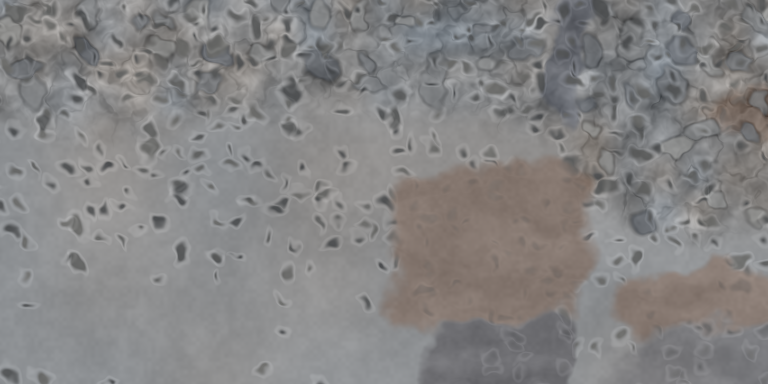
Write a Shadertoy shader that draws this texture.

```glsl
// Weathered concrete wall: smooth grey plaster breaks into a coarse, pebbly crust
// above and to the right, with exposed brown brick and dark mortar below.
// Noise-warped masks lay out the zones; jittered cells scatter pits and pebbles.

float hash(vec2 p) {
    vec3 q = fract(vec3(p.xyx) * vec3(0.1031, 0.103, 0.0973));
    q += dot(q, q.yzx + 33.33);
    return fract((q.x + q.y) * q.z);
}

float noise(vec2 p) {
    vec2 i = floor(p), f = fract(p);
    f = f * f * (3.0 - 2.0 * f);
    return mix(mix(hash(i), hash(i + vec2(1, 0)), f.x),
               mix(hash(i + vec2(0, 1)), hash(i + vec2(1, 1)), f.x), f.y);
}

float fbm(vec2 p) {
    float sum = 0.0, amp = 0.5;
    for (int i = 0; i < 4; i++) {
        sum += amp * noise(p);
        p = mat2(1.6, 1.2, -1.2, 1.6) * p + 7.3;
        amp *= 0.5;
    }
    return sum / 0.9375;
}

// 0 on smooth plaster, 1 on the broken crust
float roughness(vec2 p) {
    float wobble = 0.16 * (noise(p * 5.0) - 0.5);
    float top = smoothstep(0.62, 0.78, p.y + wobble);
    float right = smoothstep(1.46, 1.6, p.x + wobble) * smoothstep(0.3, 0.42, p.y + wobble);
    return max(top, right);
}

// Soft-edged rounded rectangle
float patchMask(vec2 p, vec2 center, vec2 halfSize, float soft) {
    vec2 q = abs(p - center) - halfSize + 0.06;
    float d = length(max(q, 0.0)) + min(max(q.x, q.y), 0.0) - 0.06;
    return smoothstep(soft, -soft, d);
}

// Scattered tilted ellipses: x = distance in canvas units, y = random tone
vec2 scatter(vec2 p, float cells, float smoothChance, float roughChance, float size) {
    vec2 best = vec2(1.0, 0.5);
    vec2 home = floor(p * cells);
    for (int y = -1; y <= 1; y++)
    for (int x = -1; x <= 1; x++) {
        vec2 id = home + vec2(x, y);
        vec2 center = (id + 0.15 + 0.7 * vec2(hash(id + 11.0), hash(id + 23.0))) / cells;
        float chance = mix(smoothChance, roughChance, roughness(center));
        if (hash(id + cells) > chance) continue;
        float tilt = -0.6 + 2.2 * (hash(id + 37.0) - 0.5);
        vec2 q = mat2(cos(tilt), -sin(tilt), sin(tilt), cos(tilt)) * (p - center);
        q.y *= 1.2 + 0.9 * hash(id + 41.0);
        float d = length(q) - size * mix(0.45, 1.0, hash(id + 53.0));
        if (d < best.x) best = vec2(d, hash(id + 67.0));
    }
    return best;
}

void mainImage(out vec4 fragColor, in vec2 fragCoord) {
    vec2 p = fragCoord / iResolution.y;
    p.x += 1.0 - 0.5 * iResolution.x / iResolution.y;
    vec2 fineWarp = vec2(noise(p * 42.0), noise(p * 42.0 + 19.0)) - 0.5;
    vec2 broadWarp = vec2(fbm(p * 9.0), fbm(p * 9.0 + 31.0)) - 0.5;
    vec2 w = p + 0.022 * fineWarp;
    vec2 b = p + 0.13 * broadWarp + 0.008 * fineWarp;
    float rough = roughness(p);

    // Plaster with broad cloudy mottling and warm and cool drifts
    float cloud = fbm(p * 5.0 + 3.0) - 0.5;
    vec3 color = vec3(0.568, 0.57, 0.573) + 0.1 * cloud;
    color += vec3(0.022, 0.0, -0.02) * (noise(p * 3.5 + 8.0) - 0.5);

    // Brick faces and the dark mortar beneath them
    float brick = patchMask(b, vec2(1.26, 0.36), vec2(0.26, 0.2), 0.025);
    brick = max(brick, patchMask(b, vec2(1.86, 0.22), vec2(0.24, 0.08), 0.02));
    brick = max(brick, 0.8 * patchMask(b, vec2(1.98, 0.69), vec2(0.13, 0.06), 0.02));
    float mortar = patchMask(b, vec2(1.31, 0.05), vec2(0.19, 0.12), 0.015);
    mortar = max(mortar, 0.75 * patchMask(b, vec2(1.86, 0.03), vec2(0.25, 0.11), 0.03));
    float streak = fbm(b * vec2(6.0, 18.0)) - 0.5;
    vec3 brickColor = vec3(0.525, 0.463, 0.428) + 0.1 * streak;
    color = mix(color, brickColor, 0.88 * brick);
    color = mix(color, vec3(0.435, 0.435, 0.45) + 0.12 * streak, mortar);

    // Crust: darker blotches, creases and slanted relief
    float blotch = fbm(p * 14.0) - 0.5;
    float relief = fbm(w * 17.0) - fbm(w * 17.0 + vec2(-0.16, 0.24));
    float crease = 1.0 - smoothstep(0.0, 0.07, abs(fbm(w * 12.0 + 5.0) - 0.48));
    color += rough * (-0.05 + 0.3 * blotch + 0.3 * relief - 0.07 * crease);
    color += rough * vec3(0.05, 0.01, -0.03) * (noise(p * 11.0 + 4.0) - 0.55);

    // Pebbles: blue-grey to pale stones, shadowed around the edge
    vec2 pebble = scatter(w, 10.0, 0.0, 0.6, 0.048);
    float stone = smoothstep(0.006, -0.006, pebble.x);
    vec3 stoneColor = mix(vec3(0.35, 0.37, 0.4), vec3(0.6, 0.6, 0.59), pebble.y);
    color = mix(color, stoneColor + 0.2 * blotch, 0.75 * stone);
    color -= 0.09 * smoothstep(0.013, 0.0, abs(pebble.x - 0.002));
    float darkStone = patchMask(b, vec2(1.47, 0.86), vec2(0.055, 0.19), 0.015);
    color = mix(color, vec3(0.35, 0.365, 0.4) + 0.25 * blotch, 0.75 * darkStone);

    // Pits: dark hollows with a pale worn lip
    for (int i = 0; i < 2; i++) {
        float fine = float(i);
        vec2 pit = scatter(w + 0.37 * fine, mix(11.0, 21.0, fine),
                           mix(0.2, 0.07, fine), mix(0.45, 0.5, fine), mix(0.028, 0.016, fine));
        float hollow = smoothstep(0.006, -0.009, pit.x);
        float lip = smoothstep(0.01, 0.0, abs(pit.x - 0.011));
        color += 0.045 * lip * (1.0 - 0.8 * brick);
        vec3 pitColor = mix(vec3(0.25, 0.26, 0.27), vec3(0.42, 0.42, 0.41), pit.y);
        color = mix(color, pitColor, hollow * 0.85 * (1.0 - 0.75 * max(brick, mortar)));
    }

    // Faint surface grain
    color += 0.022 * (noise(p * 95.0) - 0.5) + 0.025 * (noise(p * 38.0) - 0.5);
    fragColor = vec4(clamp(color, 0.0, 1.0), 1.0);
}
```
